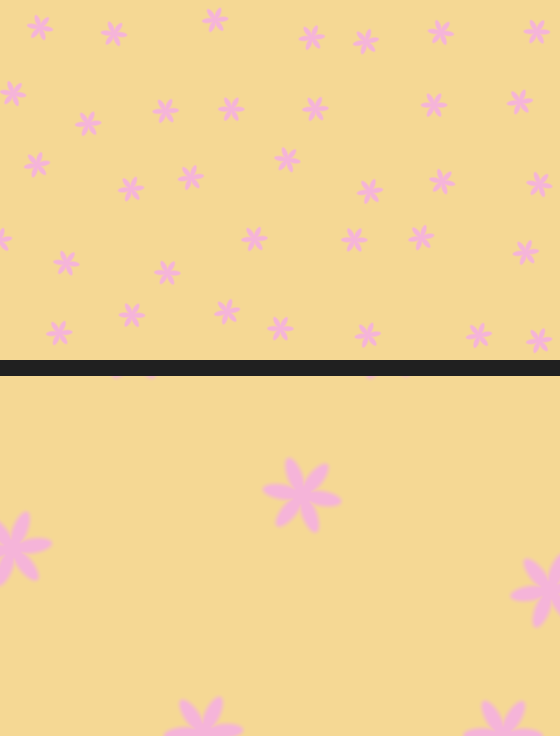
Top: the whole. Bottom: its middle third, enlarged.
Write a WebGL 2 fragment shader that draws this pattern.

```glsl
#version 300 es
precision highp float;
// Small six-petalled pink flowers scattered loosely over a plain warm yellow ground.

#define SPACING 0.233       // distance between flowers, in canvas heights
#define ROW_STEP 0.866      // row height, in spacings
#define JITTER 0.27         // largest shift of a flower, in spacings
#define FLOWER_RADIUS 0.0365
#define PETALS 6.0
#define PETAL_WIDTH 0.19    // half width, in flower radii
#define TILT 0.22           // largest turn of a flower, in radians
#define SOFTNESS 0.0036     // half width of the blurred edge
#define GROUND_COLOR vec3(0.96, 0.848, 0.58)
#define PETAL_COLOR vec3(0.96, 0.705, 0.85)

uniform vec2 u_resolution;
out vec4 outColor;

const float TAU = 6.2831853;

// Integer hash: three random values in 0..1 for one cell
vec3 hash3(ivec2 cell) {
    uvec3 v = uvec3(cell.x + 512, cell.y + 512, 77) * 1664525u + 1013904223u;
    v.x += v.y * v.z;
    v.y += v.z * v.x;
    v.z += v.x * v.y;
    v ^= v >> 16u;
    v.x += v.y * v.z;
    v.y += v.z * v.x;
    v.z += v.x * v.y;
    return vec3(v >> 8u) / 16777216.0;
}

// Approximate signed distance to an ellipse
float ellipseDistance(vec2 p, vec2 radii) {
    float k = length(p / radii);
    return k * (k - 1.0) / max(length(p / (radii * radii)), 1e-4);
}

// Flower of unit radius: one petal repeated around a small centre disc
float flowerDistance(vec2 p, float tilt) {
    float sector = TAU / PETALS;
    float angle = atan(p.y, p.x + 1e-6) - tilt;
    angle -= sector * round(angle / sector);
    vec2 folded = length(p) * vec2(cos(angle), sin(angle));
    float petal = ellipseDistance(folded - vec2(0.5, 0.0), vec2(0.5, PETAL_WIDTH));
    return min(petal, length(p) - 0.3);
}

// Distance to the nearest flower on a staggered, jittered grid
float scatterDistance(vec2 p) {
    vec2 q = p / SPACING;
    float nearest = 1e3;
    for (int j = -1; j <= 1; j++) {
        float row = floor(q.y / ROW_STEP) + float(j);
        float stagger = 0.5 * mod(row, 2.0);
        for (int i = -1; i <= 1; i++) {
            float column = floor(q.x - stagger) + float(i);
            vec3 rnd = hash3(ivec2(column, row));
            vec2 center = vec2(column + 0.5 + stagger, (row + 0.5) * ROW_STEP);
            float direction = TAU * rnd.x;
            center += JITTER * sqrt(rnd.y) * vec2(cos(direction), sin(direction));
            vec2 local = (q - center) * SPACING / FLOWER_RADIUS;
            float tilt = TILT * (2.0 * rnd.z - 1.0);
            nearest = min(nearest, flowerDistance(local, tilt) * FLOWER_RADIUS);
        }
    }
    return nearest;
}

void main() {
    vec2 p = gl_FragCoord.xy / u_resolution.y;
    float edge = max(SOFTNESS, 0.7 / u_resolution.y);
    float cover = 1.0 - smoothstep(-edge, edge, scatterDistance(p));
    outColor = vec4(mix(GROUND_COLOR, PETAL_COLOR, cover), 1.0);
}
```
